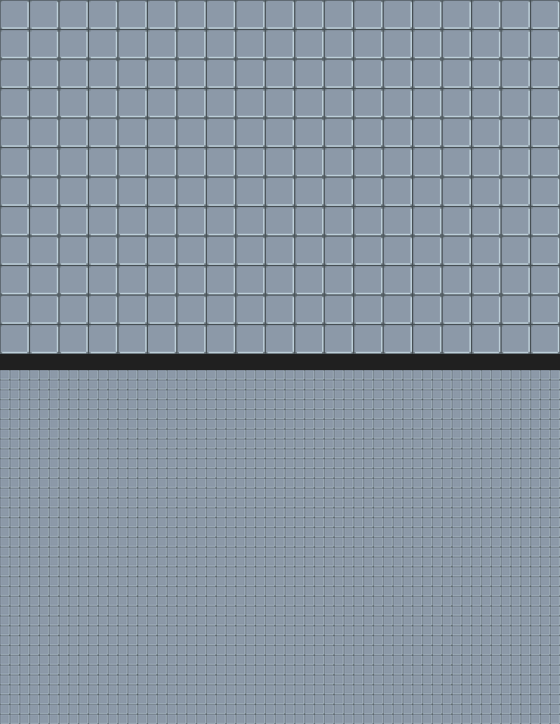
Top, the tile; bottom, the same tile 3 across and 3 down.
Give the GLSL for this pattern, as a Shadertoy shader.

```glsl
// A flat grid of slate-blue square tiles, 19 across and 12 down. A thin dark groove
// is centred on each cell edge, with a pale bevel before it and grey crossings.
// Bands are box-filtered around the nearest cell edge, so the grid wraps.

const vec2 TILES = vec2(19.0, 12.0);

// Offsets from the cell edge, as fractions of a cell
const float GROOVE = 0.0215;
const float BEVEL = 0.074;
const float PATCH = 0.074;

const vec3 FACE_COLOR = vec3(0.55, 0.60, 0.66);
const vec3 BEVEL_COLOR = vec3(0.74, 0.81, 0.85);
const vec3 PATCH_COLOR = vec3(0.47, 0.52, 0.55);
const vec3 GROOVE_COLOR = vec3(0.276, 0.31, 0.33);

// Smoothed coverage of the interval from lo to hi, on both axes
vec2 band(vec2 s, float lo, float hi, vec2 pixel) {
    vec2 enter = clamp((s - lo) / pixel + 0.5, 0.0, 1.0);
    vec2 leave = clamp((s - hi) / pixel + 0.5, 0.0, 1.0);
    return enter - leave;
}

// Coverage of crossing bands taken together
float either(vec2 b) {
    return max(b.x, b.y);
}

vec3 tileGrid(vec2 cell, vec2 pixel) {
    // Signed offset from the nearest cell edge
    vec2 s = fract(cell + 0.5) - 0.5;

    vec2 groove = band(s, -GROOVE, GROOVE, pixel);
    vec2 bevel = band(s, -BEVEL, -GROOVE, pixel);
    vec2 corner = band(s, -PATCH, PATCH, pixel);

    // Share of the bevel in the part of the pixel that the groove leaves free
    bevel = min(bevel / max(1.0 - groove, 0.001), 1.0);

    vec3 color = mix(FACE_COLOR, BEVEL_COLOR, either(bevel));
    color = mix(color, PATCH_COLOR, corner.x * corner.y);
    return mix(color, GROOVE_COLOR, either(groove));
}

void mainImage(out vec4 fragColor, in vec2 fragCoord) {
    vec2 uv = fragCoord / iResolution.xy;
    uv.y = 1.0 - uv.y; // rows run downward from the top edge
    vec2 pixel = TILES / iResolution.xy;
    fragColor = vec4(tileGrid(uv * TILES, pixel), 1.0);
}
```
